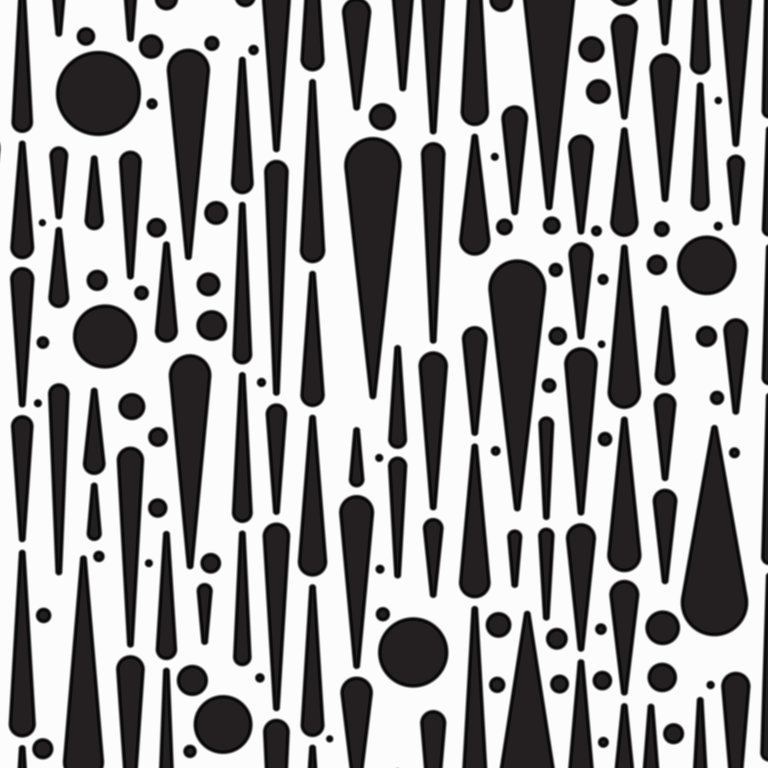
This pattern is drawn by a WebGL 1 fragment shader. Its source:

```glsl
precision highp float;
uniform vec2 u_resolution;

const vec3 PAPER = vec3(0.99);
const vec3 INK = vec3(0.14, 0.127, 0.13);
const vec3 RIM = vec3(0.04);
const float GAP = 0.0105;
const float TAIL = 0.0045;
const float FAR = 1.0;

float hash(vec2 p, float seed) {
  vec3 q = fract((p.xyx + seed * vec3(17.3, 41.7, 17.3)) * 0.1031);
  q += dot(q, q.yzx + 33.33);
  return fract((q.x + q.y) * q.z);
}

// Tapered capsule: head at the origin, tail at height len
float dropDistance(vec2 p, float head, float tail, float len) {
  p.x = abs(p.x);
  float slope = (head - tail) / len;
  float side = sqrt(1.0 - slope * slope);
  float along = dot(p, vec2(-slope, side));
  if (along < 0.0) return length(p) - head;
  if (along > side * len) return length(p - vec2(0.0, len)) - tail;
  return dot(p, vec2(side, slope)) - head;
}

// One large disc or long drop, kept inside its cell
float bigShape(vec2 p, vec2 id) {
  float size = hash(id, 2.0);
  float stretch = hash(id, 3.0);
  bool disc = hash(id, 1.0) < 0.48;
  float head = disc ? mix(0.038, 0.076, size * size) : mix(0.026, 0.05, size * size);
  p.x -= (hash(id, 4.0) - 0.5) * 2.0 * (0.09 - head);
  if (disc) return length(p - vec2(0.0, (stretch - 0.5) * 0.2)) - head;
  float len = mix(0.22, 0.31, stretch);
  if (hash(id, 5.0) < 0.65) p.y = -p.y;
  return dropDistance(p + vec2(0.0, 0.5 * len), head, TAIL, len);
}

float bigShapes(vec2 p) {
  vec2 cell = vec2(0.2, 0.4);
  float firstCol = floor(p.x / cell.x - 0.5);
  float d = FAR;
  for (int i = 0; i < 2; i++) {
    float col = firstCol + float(i);
    float shift = fract(col * 0.382 + 0.15);
    float firstRow = floor(p.y / cell.y + shift - 0.5);
    for (int j = 0; j < 2; j++) {
      vec2 id = vec2(col, firstRow + float(j));
      d = min(d, bigShape(p - (id + 0.5 - vec2(0.0, shift)) * cell, id));
    }
  }
  return d;
}

// Irregular divider near the integer i
float divider(float i, float seed) {
  return i + 0.45 * (hash(vec2(i, seed), 6.0) - 0.5);
}

// Small drop filling the longest free stretch of its column cell
float smallDrop(vec2 p, vec2 id, float x, float halfWidth, float lo, float hi) {
  float head = (halfWidth - 0.0045) * mix(0.72, 1.0, hash(id, 7.0));
  float need = 0.7 * head + GAP;
  float stride = (hi - lo) / 11.0;
  float start = lo;
  vec2 span = vec2(lo);
  for (int k = 0; k < 12; k++) {
    float y = lo + stride * float(k);
    if (bigShapes(vec2(x, y)) < need) start = y + stride;
    else if (y - start > span.y - span.x) span = vec2(start, y);
  }
  float extent = span.y - span.x;
  if (extent < 0.07) return FAR;
  head = min(head, extent * 0.13);
  bool headUp = hash(id, 8.0) < mix(0.2, 0.8, mod(id.x, 2.0));
  float y = headUp ? span.y - p.y : p.y - span.x;
  return dropDistance(vec2(p.x - x, y - head), head, TAIL, extent - head - TAIL);
}

float smallDrops(vec2 p) {
  float pitch = 0.049;
  float firstCol = floor(p.x / pitch - 0.5);
  float d = FAR;
  for (int i = 0; i < 2; i++) {
    float col = firstCol + float(i);
    float left = divider(col, 0.0) * pitch;
    float right = divider(col + 1.0, 0.0) * pitch;
    float height = mix(0.16, 0.25, hash(vec2(col), 9.0));
    float shift = hash(vec2(col), 10.0);
    float firstRow = floor(p.y / height + shift - 0.5);
    for (int j = 0; j < 2; j++) {
      float row = firstRow + float(j);
      float lo = (divider(row, col + 3.0) - shift) * height + 0.005;
      float hi = (divider(row + 1.0, col + 3.0) - shift) * height - 0.005;
      d = min(d, smallDrop(p, vec2(col, row), 0.5 * (left + right), 0.5 * (right - left), lo, hi));
    }
  }
  return d;
}

// Dot grown into the roomiest of a few spots in its cell
float dots(vec2 p) {
  float cell = 0.075;
  vec2 id = floor(p / cell);
  vec3 best = vec3(0.0);
  for (int k = 0; k < 4; k++) {
    float seed = 11.0 + 2.0 * float(k);
    vec2 spot = mix(vec2(0.24), vec2(0.76), vec2(hash(id, seed), hash(id, seed + 1.0)));
    vec2 border = min(spot, 1.0 - spot) * cell;
    vec2 center = (id + spot) * cell;
    float room = min(bigShapes(center), smallDrops(center)) - 0.0085;
    room = min(room, min(border.x, border.y) - 0.003);
    if (room > best.z) best = vec3(center, room);
  }
  float radius = min(best.z, mix(0.008, 0.025, hash(id, 20.0)));
  return radius < 0.0045 ? FAR : length(p - best.xy) - radius;
}

void main() {
  vec2 p = gl_FragCoord.xy / u_resolution.y;
  float d = bigShapes(p);
  if (d > 0.003) d = min(d, smallDrops(p));
  if (d > 0.003) d = min(d, dots(p));

  // Darker rim just inside a soft edge
  vec3 fill = mix(INK, RIM, smoothstep(-0.006, -0.0035, d));
  float soft = max(0.0022, 0.7 / u_resolution.y);
  gl_FragColor = vec4(mix(fill, PAPER, smoothstep(-soft, soft, d)), 1.0);
}
```
